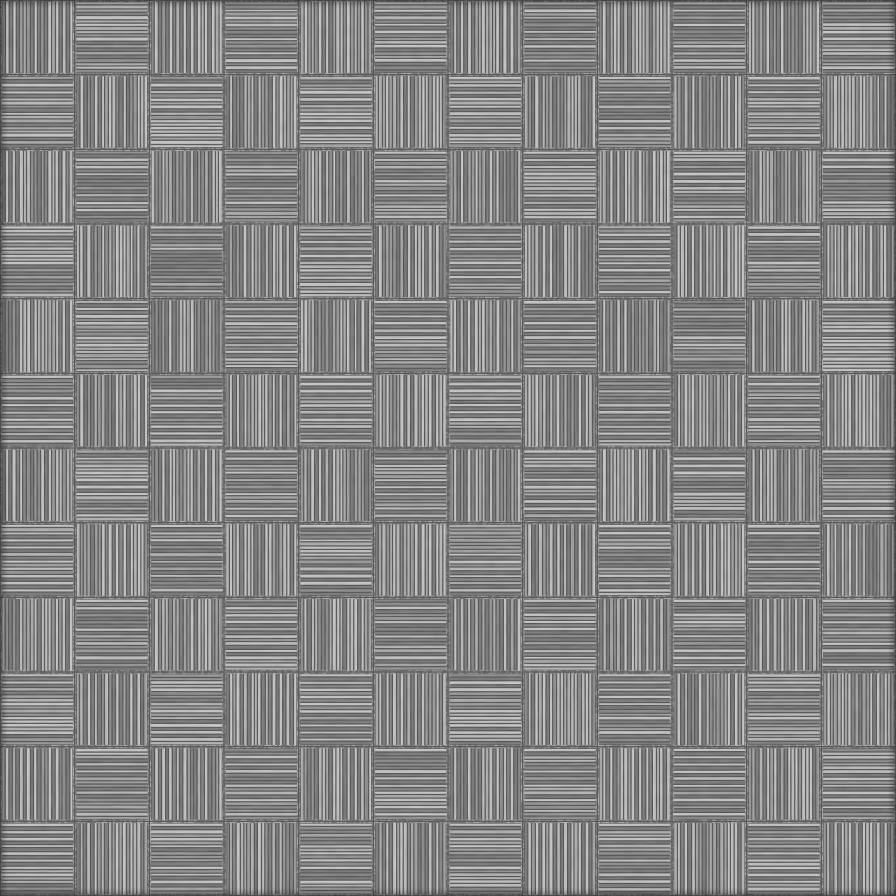
Write a three.js fragment shader that draws this pattern.

```glsl
#define TILES 12.0
#define STRIPES 20
#define RIM 0.022
#define SEAM 0.017
#define JOINT 0.017
#define JITTER 0.25
#define ALTERNATION 0.55
#define WEAR 0.04
#define VIGNETTE 0.011
#define DARK 0.355
#define MID 0.485
#define PALE 0.76

varying vec2 vUv;

float hash(vec3 p) {
  p = fract(p * vec3(0.1031, 0.1030, 0.0973));
  p += dot(p, p.yzx + 33.33);
  return fract((p.x + p.y) * p.z);
}

float valueNoise(vec2 p, float seed) {
  vec2 cell = floor(p);
  vec2 f = fract(p);
  f = f * f * (3.0 - 2.0 * f);
  float low = mix(hash(vec3(cell, seed)), hash(vec3(cell + vec2(1.0, 0.0), seed)), f.x);
  float high = mix(hash(vec3(cell + vec2(0.0, 1.0), seed)), hash(vec3(cell + 1.0, seed)), f.x);
  return mix(low, high, f.y);
}

// Share of a pixel centred on x that lies between start and end
float coverage(float x, float start, float end, float pixel) {
  return max(0.0, min(x + 0.5 * pixel, end) - max(x - 0.5 * pixel, start)) / pixel;
}

// Position of a stripe boundary, shifted at random inside the rim
float boundary(vec2 tile, float index) {
  float count = float(STRIPES);
  float inner = step(0.5, index) * step(index, count - 0.5);
  float shift = (hash(vec3(tile, index + 7.0)) - 0.5) * JITTER * inner;
  return mix(RIM, 1.0 - RIM, (index + shift) / count);
}

void main() {
  vec2 grid = vUv * TILES;
  vec2 tile = floor(grid);
  vec2 local = grid - tile;
  float pixel = max(fwidth(grid.x), 0.0001);

  // Neighbouring tiles turn by a quarter: x runs across the stripes
  bool upright = mod(tile.x + tile.y, 2.0) > 0.5;
  vec2 across = upright ? local : local.yx;

  // Speckled rim beneath the stripes
  float speckle = valueNoise(grid * 40.0, 3.0);
  float rimTone = mix(0.46, 0.68, smoothstep(0.3, 0.85, speckle));
  float body = coverage(across.x, RIM, 1.0 - RIM, pixel)
             * coverage(across.y, RIM, 1.0 - RIM, pixel);

  // Mostly alternating stripes of random width and tone, parted by dark seams
  float tileBias = (hash(vec3(tile, 91.0)) - 0.5) * 0.18;
  float stripes = DARK;
  float start = boundary(tile, 0.0);
  for (int i = 0; i < STRIPES; i++) {
    float index = float(i);
    float end = boundary(tile, index + 1.0);
    float turn = mod(index, 2.0) - 0.45;
    float pick = hash(vec3(tile, index + 50.0)) + tileBias + turn * ALTERNATION;
    float tone = mix(MID, PALE, smoothstep(0.1, 0.9, pick));
    float share = coverage(across.x, start + 0.5 * SEAM, end - 0.5 * SEAM, pixel);
    stripes += (tone - DARK) * share;
    start = end;
  }

  // Faint wear along the stripes
  float streak = valueNoise(across * vec2(40.0, 7.0) + tile * 17.0, 5.0);
  stripes += (streak - 0.5) * WEAR;
  float shade = mix(rimTone, stripes, body);

  // Dark joint between tiles
  vec2 toEdge = 0.5 - abs(local - 0.5);
  float nearest = min(toEdge.x, toEdge.y);
  float joint = coverage(nearest, -0.5 * JOINT, 0.5 * JOINT, pixel);
  shade = mix(shade, DARK, joint);

  // Shadow around the canvas border
  vec2 toBorder = min(vUv, 1.0 - vUv);
  vec2 lit = smoothstep(-VIGNETTE, VIGNETTE, toBorder);
  shade *= mix(0.3, 1.0, lit.x * lit.y);

  gl_FragColor = vec4(vec3(shade), 1.0);
}
```
